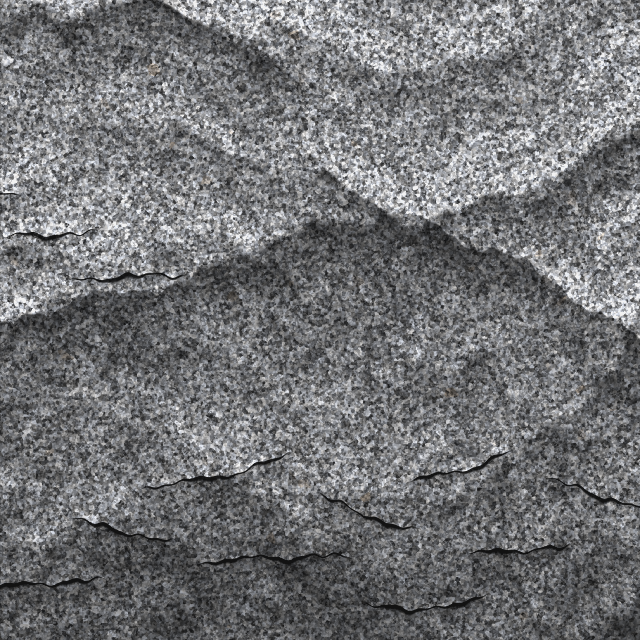
This texture is drawn by a WebGL 2 fragment shader. Its source:

```glsl
#version 300 es
precision highp float;
// Rough-split granite face: a speckle of pale feldspar and dark mica grains
// from soft cellular noise, lit by hewn scallops, a broad overhanging brow
// and short ledges that cast shadows downward.

uniform vec2 u_resolution;
out vec4 fragColor;

vec3 hash(vec2 p) {
    vec3 q = fract(p.xyx * vec3(0.1031, 0.1030, 0.0973));
    q += dot(q, q.yxz + 33.33);
    return fract((q.xxy + q.yzz) * q.zyx);
}

// Soft cellular noise: x, y = blended random tones, z = height above cell centre.
vec3 cells(vec2 p, float sharpness) {
    vec2 home = floor(p);
    vec3 sum = vec3(0.0);
    float total = 0.0;
    for (int j = -1; j <= 1; j++) {
        for (int i = -1; i <= 1; i++) {
            vec2 id = home + vec2(i, j);
            vec3 rnd = hash(id);
            vec2 offset = p - id - rnd.xy;
            float weight = exp(-sharpness * dot(offset, offset));
            sum += weight * vec3(rnd.z, fract(rnd.z * 17.3 + rnd.x), offset.y);
            total += weight;
        }
    }
    return sum / total;
}

// Broken outline of a split edge.
float jag(float x) {
    return 0.011 * sin(17.0 * x) + 0.007 * sin(39.0 * x + 1.3)
         + 0.004 * sin(91.0 * x + 2.1 + 2.0 * sin(23.0 * x))
         + 0.002 * sin(223.0 * x);
}

// Slow uneven drift used to bend the relief.
vec2 warp(vec2 p) {
    vec2 w = 0.035 * sin(p.yx * vec2(13.0, 9.0) + vec2(0.4, 2.0));
    w += 0.014 * sin(p.yx * vec2(31.0, 27.0) + 5.0 * p.xy);
    return w + 0.005 * sin(p.yx * vec2(83.0, 71.0) + 19.0 * p.xy);
}

// Hewn scallops: each hollow starts dark and brightens to its lower lip.
float scallops(vec2 p) {
    vec2 q = p + warp(p);
    q.y += 0.25 * q.x * sin(3.0 * q.x);
    float crisp = 28.0 + 20.0 * sin(7.0 * p.x + 5.0 * p.y);
    float broad = cells(q * vec2(2.6, 5.2) + 3.7, crisp).z;
    float small = cells(q * vec2(5.5, 14.0) + 11.2, crisp).z;
    return -broad - 0.45 * small;
}

// Rock light from the brow, the foot of the face and the scallops.
float relief(vec2 p) {
    float crest = 0.68 - 0.55 * max(p.x - 0.63, 0.0)
                - 0.31 * max(0.63 - p.x, 0.0) + jag(p.x);
    float d = p.y - crest;
    float soft = 0.002 + 0.01 * smoothstep(0.25, 0.4, p.x) * smoothstep(0.66, 0.55, p.x);
    float above = smoothstep(-soft, soft, d);
    float light = mix(0.475, 0.53, above);
    light += 0.09 * above * exp(-max(d, 0.0) / 0.05);
    light -= 0.17 * (1.0 - above) * exp(min(d, 0.0) / 0.11);
    light += mix(0.12, 0.25, above) * scallops(p);

    // Darker foot under an uneven lower shelf.
    float shelf = p.y - 0.15 - 1.6 * jag(p.x * 0.8 + 2.0);
    light -= 0.08 * smoothstep(0.004, -0.004, shelf);
    light -= 0.07 * smoothstep(0.26, 0.0, p.y);

    // Faint horizontal weathering and cloudy clumps of grains.
    vec2 q = p + 2.0 * warp(p * 1.4);
    light += 0.018 * sin(41.0 * q.y + 4.0 * q.x) + 0.014 * sin(23.0 * q.x + 67.0 * q.y);
    light += 0.12 * (cells(q * vec2(22.0, 38.0), 5.0).x - 0.5);
    return clamp(light, 0.2, 0.68);
}

// Short tapering ledges: x = shadow, y = lit lip.
vec2 ledges(vec2 p) {
    vec2 mark = vec2(0.0);
    for (int i = 0; i < 12; i++) {
        float n = float(i);
        vec3 rnd = hash(vec2(n + 4.0, 27.0));
        vec2 centre = vec2(fract(0.72 + 0.618 * n), 0.27 - 0.027 * n + 0.02 * rnd.y);
        if (i > 8) centre = vec2(0.2 - 0.12 * (n - 9.0), 0.57 + 0.06 * (n - 9.0));
        float along = (p.x - centre.x) / (0.08 + 0.08 * rnd.z);
        float taper = smoothstep(1.0, 0.4, abs(along));
        float d = p.y - centre.y - 0.65 * jag(p.x + 0.37 * n) - 0.05 * (rnd.x - 0.5) * along;
        float below = smoothstep(0.001, -0.001, d);
        float width = 0.001 + 0.007 * taper * (0.6 + 0.4 * sin(60.0 * p.x + n));
        float shadow = 0.8 * smoothstep(-1.3 * width, -0.5 * width, d)
                     + 0.3 * exp(min(d, 0.0) / 0.025);
        mark.x = max(mark.x, smoothstep(0.0, 0.4, taper) * below * min(shadow, 1.0));
        mark.y = max(mark.y, taper * (1.0 - below) * exp(-max(d, 0.0) / 0.01));
    }
    return mark;
}

void main() {
    vec2 p = gl_FragCoord.xy / u_resolution.y;

    // Coarse and fine mineral grains.
    vec3 coarse = cells(p * 195.0, 9.0);
    vec3 fine = cells(p * 370.0 + 7.0, 9.0);
    float grain = 0.58 * coarse.x + 0.42 * fine.x - 0.5;
    float mica = smoothstep(0.8, 0.95, cells(p * 150.0 + 31.0, 14.0).y);

    vec2 ledge = ledges(p);
    float light = relief(p) + 0.09 * ledge.y;
    float tone = light * (1.02 + 1.55 * grain) * (1.0 - 0.3 * mica);
    tone *= 1.0 - 0.85 * ledge.x;

    // Cool greys with slight warm and blue grains and rare rust.
    vec3 colour = tone * mix(vec3(1.01, 1.0, 0.99), vec3(0.97, 0.995, 1.045), coarse.y);
    float rust = smoothstep(0.985, 1.0, cells(p * 60.0 + 5.0, 20.0).x);
    colour *= mix(vec3(1.0), vec3(1.03, 0.96, 0.88), rust);
    fragColor = vec4(clamp(colour, 0.07, 0.95), 1.0);
}
```
